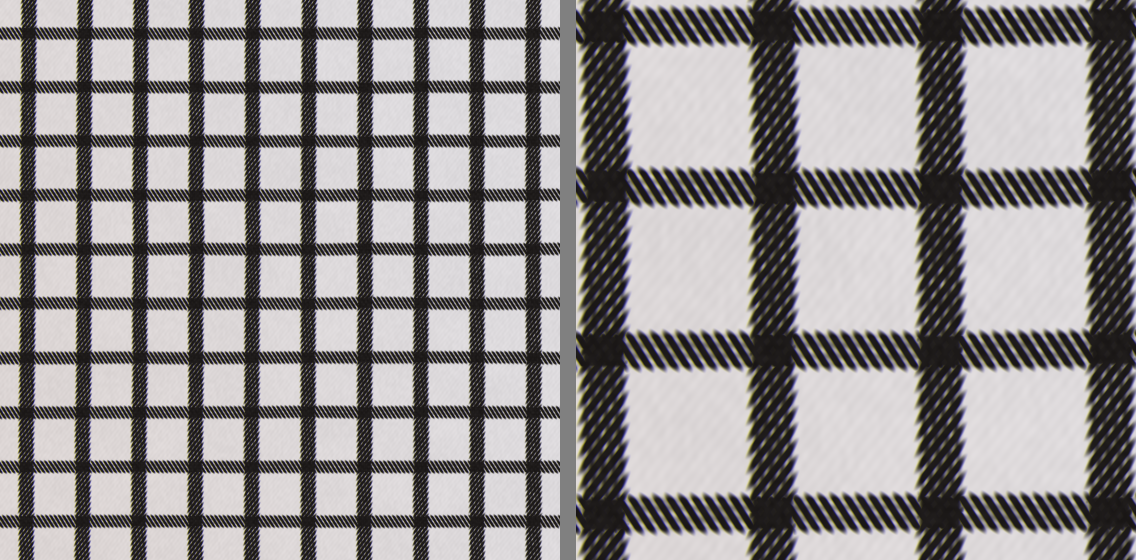
Left: the whole. Right: its middle third, enlarged.
A WebGL 1 fragment shader for this texture:

```glsl
precision highp float;
// Woven windowpane check: dark warp and weft stripes on a pale twill cloth.
// The canvas is mapped to slightly uneven check cells; each stripe is a band
// broken by slanted twill floats, with a faint blue-yellow fringe across x.

uniform vec2 u_resolution;

const float TAU = 6.2831853;
const vec2 HALF_WIDTH = vec2(0.128, 0.106);   // stripe half widths, in cells
const vec3 THREAD = vec3(0.095, 0.083, 0.080);
const vec3 CLOTH_WARM = vec3(0.862, 0.836, 0.832);
const vec3 CLOTH_COOL = vec3(0.866, 0.856, 0.868);

float hash(vec2 p) {
  vec3 a = fract(p.xyx * 0.1031);
  a += dot(a, a.yzx + 33.33);
  return fract((a.x + a.y) * a.z);
}

float noise(vec2 p) {
  vec2 i = floor(p);
  vec2 f = fract(p);
  f = f * f * (3.0 - 2.0 * f);
  float low = mix(hash(i), hash(i + vec2(1.0, 0.0)), f.x);
  float high = mix(hash(i + vec2(0.0, 1.0)), hash(i + vec2(1.0, 1.0)), f.x);
  return mix(low, high, f.y);
}

// Smooth wave from 0 to 1, peaking at whole numbers.
float wave(float t) {
  return 0.5 + 0.5 * cos(TAU * t);
}

// Canvas position to check cells; stripes are centred on whole numbers.
vec2 toCells(vec2 p) {
  float column = (p.x - 0.0469 - 0.0052 * p.y) / (0.1007 - 0.0007 * p.y);
  float rise = p.y - 0.069;
  float row = rise * 10.24 * (1.0 + 0.0103 * rise);
  vec2 sway = vec2(noise(p * 9.0), noise(p * 9.0 + 40.0)) - 0.5;
  return vec2(column, row) + 0.02 * sway;
}

// Coverage of a stripe centred on whole numbers.
float band(float t, float halfWidth, float soft) {
  float d = abs(fract(t + 0.5) - 0.5);
  return 1.0 - smoothstep(-soft, soft, d - halfWidth);
}

// Upright stripe: nearly solid, pricked by rising rows of pale dots.
float warpInk(vec2 q, float soft) {
  float twill = q.y * 10.0 - q.x * 13.0;
  float body = band(q.x, HALF_WIDTH.x + 0.024 * (wave(twill + 0.5) - 0.5), soft);
  float row = smoothstep(0.50, 1.0, wave(twill));
  float dots = row * mix(0.25, 1.0, wave(q.x * 16.0 + q.y * 2.0));
  return body * (1.0 - dots * mix(0.30, 0.75, noise(q * vec2(20.0, 10.0))));
}

// Level stripe: dark strokes that fall to the right, split by pale floats.
float weftInk(vec2 q, float soft) {
  float twill = q.x * 13.3 + q.y * 8.2;
  float body = band(q.y, HALF_WIDTH.y + 0.024 * (wave(twill + 0.5) - 0.5), soft);
  float stroke = smoothstep(0.40, 1.0, wave(twill));
  float breaks = mix(0.70, 1.0, wave(q.y * 15.0));
  return body * (1.0 - stroke * breaks * mix(0.60, 0.90, noise(q * 14.0)));
}

// Combined thread darkness, solid where the stripes cross.
float ink(vec2 p, float soft) {
  vec2 q = toCells(p);
  float crossing = band(q.x, HALF_WIDTH.x, soft) * band(q.y, HALF_WIDTH.y, soft);
  float threads = max(warpInk(q, soft), weftInk(q, soft));
  return max(threads, 0.98 * crossing);
}

// Pale ground with soft uneven tone and a faint twill grain.
vec3 cloth(vec2 p) {
  vec2 q = toCells(p);
  vec3 tone = mix(CLOTH_WARM, CLOTH_COOL, smoothstep(0.1, 1.3, p.x + 0.5 * p.y));
  float grain = 0.014 * (wave(q.y * 10.0 - q.x * 13.0) - 0.5);
  grain += 0.026 * (noise(q * vec2(26.0, 14.0)) - 0.5);
  grain += 0.016 * (noise(q * 1.7) - 0.5);
  return tone + grain;
}

vec3 fabric(vec2 p, float soft) {
  // Only blue slips sideways, a little more towards the left.
  vec2 fringe = vec2(mix(0.0009, 0.0003, p.x), 0.0);
  float main_ink = ink(p, soft);
  float blue_ink = ink(p + fringe, soft);
  vec3 dark = vec3(main_ink, main_ink, blue_ink);
  return mix(cloth(p), THREAD + 0.03 * noise(p * 300.0), dark);
}

void main() {
  float soft = max(0.026, 6.0 / u_resolution.y);
  vec3 sum = vec3(0.0);
  // Four samples per pixel keep the fine floats smooth.
  for (int j = 0; j < 2; j++) {
    for (int i = 0; i < 2; i++) {
      vec2 offset = 0.5 * vec2(float(i), float(j)) - 0.25;
      sum += fabric((gl_FragCoord.xy + offset) / u_resolution, soft);
    }
  }
  gl_FragColor = vec4(sum * 0.25, 1.0);
}
```
